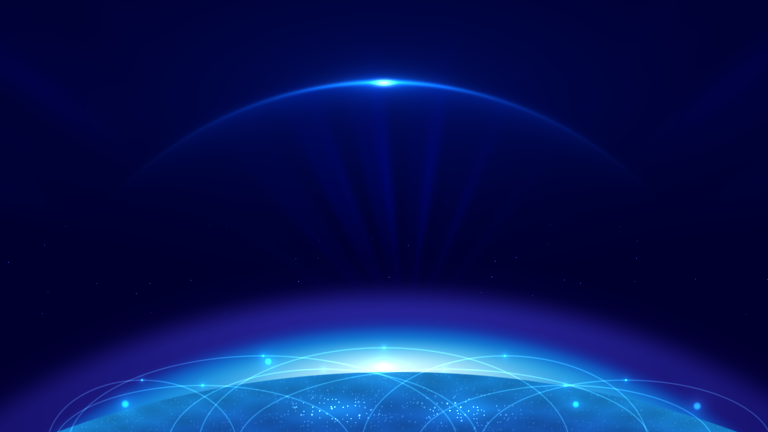
Reproduce this background procedurally as a Shadertoy shader.

```glsl
// Night-blue space with a sunlit horizon arc above a glowing, networked planet.

const vec3 CYAN = vec3(0.10, 0.72, 0.92);
const vec3 PALE = vec3(0.78, 0.96, 1.00);
const float MID_X = 0.889;

float hash(vec2 p) {
    p = fract(p * vec2(0.1031, 0.1137));
    p += dot(p, p.yx + 33.33);
    return fract((p.x + p.y) * p.x * 17.0);
}

float bell(float x, float width) {
    return exp(-x * x / (width * width));
}

float fadeOut(float low, float high, float x) {
    return 1.0 - smoothstep(low, high, x);
}

// Signed distance to a circle given by its topmost point.
float domeDistance(vec2 p, vec2 apex, float radius) {
    return length(p - apex + vec2(0.0, radius)) - radius;
}

// Approximate distance to an ellipse outline.
float ellipseDistance(vec2 p, vec2 radii) {
    vec2 q = p / radii;
    float f = max(length(q), 0.001);
    return abs(f - 1.0) * f / max(length(q / radii), 0.001);
}

// Scattered round points, one per grid cell.
float sparkles(vec2 p, float scale, float density, float size) {
    vec2 cell = floor(p * scale);
    vec2 spot = 0.25 + 0.5 * vec2(hash(cell + 17.0), hash(cell + 41.0));
    float d = length(fract(p * scale) - spot);
    float keep = step(1.0 - density, hash(cell + 5.0));
    return keep * fadeOut(0.0, size, d) * (0.35 + 0.65 * hash(cell + 73.0));
}

// Nearest-feature distance of cellular noise.
float cellular(vec2 p) {
    float nearest = 1.0;
    for (int k = 0; k < 9; k++) {
        vec2 cell = floor(p) + vec2(k % 3 - 1, k / 3 - 1);
        vec2 seed = cell + vec2(hash(cell + 11.0), hash(cell + 29.0));
        nearest = min(nearest, length(p - seed));
    }
    return nearest;
}

vec3 sky(vec2 p) {
    float dx = p.x - MID_X;
    vec3 col = mix(vec3(0.0, 0.0, 0.18), vec3(0.0, 0.004, 0.20), smoothstep(0.42, 0.75, p.y));
    col += vec3(0.002, 0.026, 0.11) * bell(dx, 0.55) * bell(p.y - 0.77, 0.25);
    // Light shafts fan out from a point low in the middle.
    vec2 v = p - vec2(0.94, 0.20);
    float a = atan(v.x, v.y);
    float shafts = 0.5 + 0.35 * sin(a * 23.7 - 1.27) + 0.15 * sin(a * 51.0 + 0.6);
    float reach = bell(p.y - 0.58, 0.19) * bell(dx, 0.20);
    reach += 0.4 * smoothstep(0.5, 0.85, abs(dx)) * bell(p.y - 0.78, 0.2);
    col += vec3(0.0, 0.003, 0.17) * shafts * shafts * reach;
    float starBand = bell(p.y - 0.36, 0.10);
    return col + vec3(0.2, 0.3, 0.65) * sparkles(p, 24.0, 0.14, 0.06) * starBand;
}

vec3 horizonArc(vec2 p) {
    vec2 v = p - vec2(MID_X, 0.808);
    float d = domeDistance(p, vec2(MID_X, 0.81), 0.875);
    float ends = fadeOut(0.1, 0.68, abs(v.x)) * smoothstep(0.50, 0.59, p.y);
    float soft = d > 0.0 ? exp(-d / 0.009) : exp(d / 0.032);
    vec3 col = vec3(0.005, 0.10, 0.28) * soft * ends;
    col += vec3(0.06, 0.40, 0.55) * bell(d, 0.005) * ends * (0.12 + 0.85 * bell(v.x, 0.20));
    // Sun flare at the crest.
    col += vec3(0.02, 0.16, 0.34) * exp(-length(v * vec2(0.6, 1.5)) / 0.045);
    col += CYAN * 0.7 * exp(-length(v * vec2(0.35, 2.4)) / 0.016);
    return col + PALE * exp(-dot(v, v * vec2(1.0, 8.0)) / 0.0004);
}

vec3 atmosphere(vec3 col, vec2 p) {
    float haze = domeDistance(p, vec2(0.915, 0.31), 1.7);
    float d = domeDistance(p, vec2(0.915, 0.30), 1.4);
    float dx = p.x - 0.915;
    col += vec3(0.025, 0.005, 0.08) * fadeOut(-0.04, 0.11, haze);
    col = mix(col, vec3(0.14, 0.13, 0.58), fadeOut(-0.035, 0.05, haze) * (0.25 + 0.75 * bell(dx, 0.9)));
    col = mix(col, vec3(0.05, 0.29, 0.73), fadeOut(-0.085, -0.025, d));
    col = mix(col, vec3(0.10, 0.62, 0.90), fadeOut(-0.115, -0.045, d) * (0.4 + 0.6 * bell(dx, 0.75)));
    return mix(col, PALE, fadeOut(-0.155, -0.075, d) * bell(dx, 0.34));
}

vec3 surface(vec2 p, float depth) {
    float land = cellular(p * vec2(11.0, 26.0));
    vec3 col = mix(vec3(0.09, 0.50, 0.81), vec3(0.08, 0.34, 0.70), smoothstep(0.0, 0.11, depth));
    col *= 0.88 + 0.2 * land;
    // City lights gather in two clusters.
    float towns = bell(p.x - 0.77, 0.09) + bell(p.x - 1.07, 0.09);
    towns *= bell(p.y - 0.05, 0.028);
    float lights = sparkles(p, 110.0, 0.35, 0.35) + sparkles(p + 3.7, 67.0, 0.25, 0.28);
    return col + PALE * lights * (0.8 * towns + 0.07) + CYAN * 0.25 * towns;
}

vec3 node(vec2 v, float size) {
    float r = length(v);
    return CYAN * (0.35 * exp(-r / size) + 0.5 * fadeOut(size * 0.3, size * 0.8, r));
}

// Arched links with a small node on each crest, plus five large hubs.
vec3 network(vec2 p, float pixel) {
    vec3 col = vec3(0.0);
    for (int i = 0; i < 9; i++) {
        float u = float(i) / 4.0 - 1.0;
        float crest = 0.195 - 0.075 * u * u - 0.045 * float(i % 2);
        vec2 center = vec2(MID_X + 0.56 * u, -0.035);
        float width = 0.22 + 0.15 * (1.0 - u * u) + 0.06 * float(i % 3);
        float d = ellipseDistance(p - center, vec2(width, crest + 0.035));
        col += vec3(0.14, 0.30, 0.30) * 0.55 * fadeOut(0.0, 0.001 + pixel, d);
        col += node(p - vec2(center.x, crest), 0.005);
    }
    for (int i = 0; i < 5; i++) {
        float k = float(i);
        vec2 hub = vec2(0.29 + 0.331 * k, 0.060 + 0.148 * bell(k - 1.48, 0.8));
        hub.x -= 0.065 * step(1.5, k) * step(k, 2.5);
        hub.x += 0.05 * step(2.5, k) * step(k, 3.5);
        col += node(p - hub, 0.014 - 0.002 * float(i % 2));
    }
    return col;
}

void mainImage(out vec4 fragColor, in vec2 fragCoord) {
    float pixel = 1.0 / iResolution.y;
    vec2 p = (fragCoord - 0.5 * iResolution.xy) * pixel + vec2(MID_X, 0.5);
    vec3 col = atmosphere(sky(p) + horizonArc(p), p);
    float limb = domeDistance(p, vec2(0.92, 0.139), 2.3);
    col = mix(col, surface(p, max(-limb, 0.0)), fadeOut(-pixel, pixel, limb));
    // Sunrise glint on the limb.
    vec2 glint = p - vec2(0.888, 0.150);
    col += PALE * 0.5 * exp(-length(glint * vec2(0.5, 1.4)) / 0.015);
    col += network(p, pixel);
    fragColor = vec4(clamp(col, 0.0, 1.0), 1.0);
}
```
